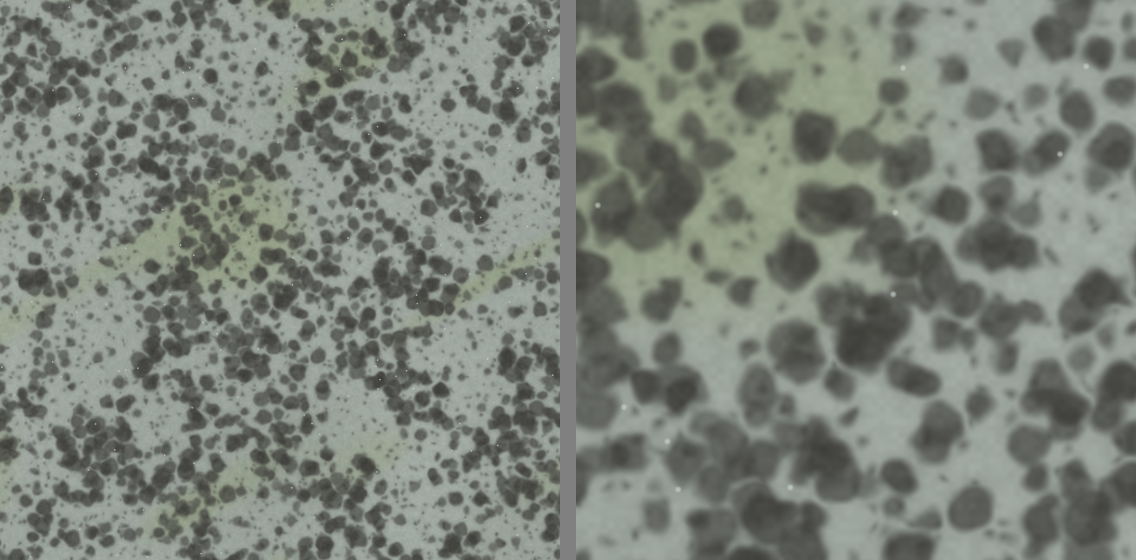
Left: the whole. Right: its middle third, enlarged.
Reproduce this texture procedurally as a three.js fragment shader.

```glsl
// Soft charcoal droplets clumped over pale grey-green paper, with specks and glints.
varying vec2 vUv;

// Three random values per lattice point.
vec3 hash3(vec2 p) {
  vec3 q = fract(vec3(p.xyx) * vec3(0.1031, 0.1030, 0.0973));
  q += dot(q, q.yxz + 33.33);
  return fract((q.xxy + q.yzz) * q.zyx);
}

float noise(vec2 p) {
  vec2 cell = floor(p);
  vec2 f = fract(p);
  f = f * f * (3.0 - 2.0 * f);
  float low = mix(hash3(cell).x, hash3(cell + vec2(1.0, 0.0)).x, f.x);
  float high = mix(hash3(cell + vec2(0.0, 1.0)).x, hash3(cell + 1.0).x, f.x);
  return mix(low, high, f.y);
}

// Light left after one layer of scattered dots; overlaps multiply and darken.
float dots(vec2 p, float cells, vec2 radii, vec2 inks, float share, float clumping, float seed) {
  float light = 1.0;
  for (int j = -1; j <= 1; j++) {
    for (int i = -1; i <= 1; i++) {
      vec2 cell = floor(p * cells) + vec2(float(i), float(j));
      vec3 place = hash3(cell + seed);
      vec3 kind = hash3(cell + seed + 57.0);
      vec2 centre = (cell + place.xy) / cells;
      float clump = 2.0 * smoothstep(0.3, 0.7, noise(centre * 14.0 + 5.0));
      float present = step(kind.x, share * mix(1.0, clump, clumping));
      float d = length(p - centre) - mix(radii.x, radii.y, place.z);
      float body = 1.0 - smoothstep(-0.005, 0.003, d);
      float halo = 1.0 - smoothstep(-0.002, 0.009, d);
      light *= 1.0 - present * mix(inks.x, inks.y, kind.y) * mix(body, halo, 0.1);
    }
  }
  return light;
}

// Rare tiny bright points.
float glints(vec2 p) {
  vec2 cell = floor(p * 60.0);
  vec3 rnd = hash3(cell + 211.0);
  float d = length(fract(p * 60.0) - 0.2 - 0.6 * rnd.xy) / 60.0;
  return step(rnd.z, 0.04) * (1.0 - smoothstep(0.0005, 0.0025, d));
}

void main() {
  vec2 p = vUv;

  // Uneven dot outlines
  vec2 wobble = vec2(noise(p * 75.0 + 20.0), noise(p * 75.0 + 90.0)) - 0.5;
  vec2 q = p + 0.006 * wobble;

  // Paper with broad shading and faint olive diagonal stains
  vec3 paper = vec3(0.62, 0.655, 0.628) + 0.04 * (noise(p * 4.0 + 3.0) - 0.5);
  vec2 along = vec2(0.87 * p.x + 0.5 * p.y, 0.87 * p.y - 0.5 * p.x);
  float stain = smoothstep(0.68, 0.95, noise(along * vec2(3.0, 11.0) + 40.0));
  paper -= stain * vec3(0.03, 0.02, 0.09);

  // Large clumped droplets, middling ones, then pale specks
  float light = dots(q, 30.0, vec2(0.009, 0.016), vec2(0.62, 0.82), 0.43, 0.9, 11.0);
  light *= dots(q, 31.0, vec2(0.009, 0.016), vec2(0.6, 0.8), 0.41, 0.9, 130.0);
  light *= dots(q, 45.0, vec2(0.006, 0.01), vec2(0.5, 0.72), 0.38, 0.3, 260.0);
  light *= dots(q, 72.0, vec2(0.002, 0.0045), vec2(0.35, 0.65), 0.45, 0.0, 390.0);

  vec3 ink = vec3(0.255, 0.255, 0.238);
  vec3 color = mix(ink, paper, light);

  // Fine grain and glints
  color += 0.035 * (noise(p * 260.0) - 0.5) + 0.025 * (noise(p * 110.0) - 0.5);
  color = mix(color, vec3(0.8, 0.84, 0.82), 0.65 * glints(p));
  gl_FragColor = vec4(color, 1.0);
}
```
